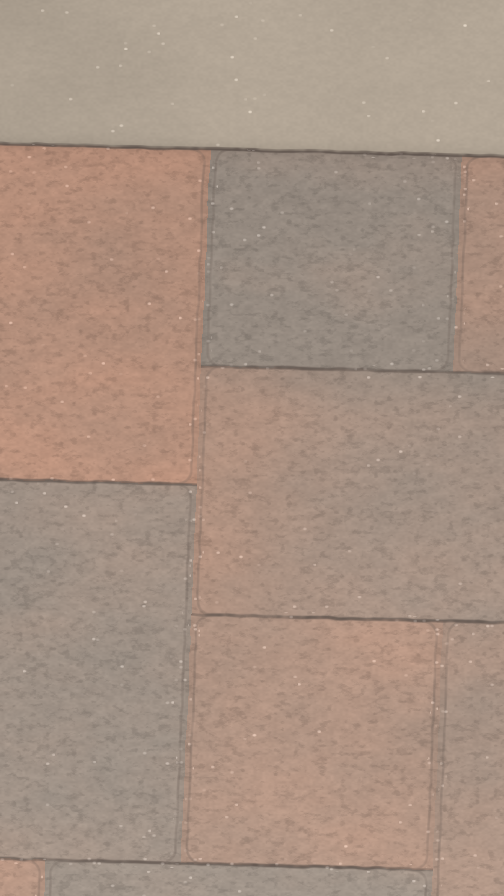
Give the GLSL for this texture, as a Shadertoy shader.

```glsl
// Worn concrete paving: red and grey slabs in staggered columns below a plain kerb.
// A slightly sheared grid gives each point its slab; a rounded box distance draws
// the bevels and joints, and layered value noise adds stains, grain and chips.

#define SHEAR vec2(0.041, -0.025)
#define KERB_Y 0.285
#define BASE_Y 1.704
#define COLUMN_X 0.417
#define SLAB_W 0.5
#define CORNER 0.026
#define GAP vec2(0.0115, 0.002)
#define GRAIN 0.10
#define GREY vec3(0.595, 0.55, 0.51)
#define RED vec3(0.712, 0.563, 0.485)
#define KERB vec3(0.69, 0.64, 0.578)
#define JOINT vec3(0.42, 0.37, 0.34)

struct Slab { vec2 lo, hi; float warmth; };

float hash(vec2 p) {
    vec3 q = fract(vec3(p.xyx) * 0.1031);
    q += dot(q, q.yzx + 33.33);
    return fract((q.x + q.y) * q.z);
}

float noise(vec2 p) {
    vec2 i = floor(p), f = fract(p);
    f = f * f * (3.0 - 2.0 * f);
    return mix(mix(hash(i), hash(i + vec2(1, 0)), f.x),
               mix(hash(i + vec2(0, 1)), hash(i + vec2(1, 1)), f.x), f.y);
}

float fbm(vec2 p) {
    float sum = 0.0, amp = 0.5;
    for (int i = 0; i < 4; i++) {
        sum += amp * noise(p);
        p = p * 2.03 + 17.3;
        amp *= 0.5;
    }
    return sum / 0.9375;
}

float roundBox(vec2 p, vec2 halfSize, float r) {
    vec2 q = abs(p) - halfSize + r;
    return length(max(q, 0.0)) + min(max(q.x, q.y), 0.0) - r;
}

// Soft line of the given half width around distance zero
float line(float d, float halfWidth, float soft) {
    return 1.0 - smoothstep(halfWidth - soft, halfWidth + soft, abs(d));
}

// Bounds and red share of the slab under p (y runs down from the top)
Slab slabAt(vec2 p) {
    float right = COLUMN_X + SLAB_W;
    if (p.y > BASE_Y && p.x < right) {              // long bottom course
        float w = 0.769, c = floor((p.x - right) / w);
        return Slab(vec2(right + c * w, BASE_Y), vec2(right + (c + 1.0) * w, 3.0),
                    c < -1.5 ? 0.7 : 0.0);
    }
    float col = floor((p.x - COLUMN_X) / SLAB_W);
    float pitch = col < 0.0 ? 0.752 : 0.494;
    float row = max(floor((BASE_Y - p.y) / pitch), 0.0);
    vec2 lo = vec2(COLUMN_X + col * SLAB_W, max(BASE_Y - (row + 1.0) * pitch, KERB_Y));
    vec2 hi = vec2(lo.x + SLAB_W, BASE_Y - row * pitch);
    vec3 warm = col < 0.0 ? vec3(0.1, 1.0, 1.0)
              : col < 1.0 ? vec3(0.6, 0.0, 0.0) : vec3(0.42, 0.0, 0.65);
    float warmth = row < 0.5 ? warm.x : row < 1.5 ? warm.y : warm.z;
    if (col > 0.5 && row < 0.5) hi.y = 3.0;
    if (col > -0.5 && row == 1.0) {                 // double slab, red fading to grey
        lo.x = COLUMN_X;
        hi.x = COLUMN_X + 2.0 * SLAB_W;
        warmth = mix(0.68, 0.2, smoothstep(0.42, 0.8, p.x));
    }
    return Slab(lo, hi, warmth);
}

void mainImage(out vec4 fragColor, in vec2 fragCoord) {
    float px = 1.0 / iResolution.x;
    vec2 uv = vec2(fragCoord.x, iResolution.y - fragCoord.y) * px;
    vec2 p = uv + SHEAR * vec2(uv.y - 0.3, uv.x);
    p += 0.003 * (vec2(noise(uv * 40.0), noise(uv * 40.0 + 50.0)) - 0.5);

    // Surface noise, stretched sideways like brushed concrete
    float stain = fbm(uv * vec2(4.0, 7.0)) - 0.5;
    float grain = fbm(uv * vec2(55.0, 105.0)) - 0.5;
    float fine = noise(uv * vec2(170.0, 230.0)) - 0.5;
    float pits = smoothstep(0.5, 0.8, fbm(uv * vec2(75.0, 125.0) + 9.0));

    // Slab face
    Slab s = slabAt(p);
    vec3 face = mix(GREY, RED, clamp(s.warmth + 0.5 * stain, 0.0, 1.1));
    face *= 0.96 + 0.06 * uv.y + 0.08 * stain;
    face *= 1.0 + GRAIN * (grain + fine * 0.5) - 0.085 * pits;

    // Faint broken bevel outlines: two neighbours form a double line
    vec2 mid = 0.5 * (s.lo + s.hi);
    float d = roundBox(p - mid, 0.5 * (s.hi - s.lo) - GAP, CORNER);
    float wear = 0.35 + 0.6 * noise(uv * 18.0) + 0.6 * noise(uv * 85.0);
    float soft = max(0.0018, 0.6 * px);
    face = mix(face, face * 0.965, smoothstep(-px, px, d));
    face = mix(face, JOINT, 0.27 * wear * line(d, 0.0024, soft));

    // Thin dark level joints
    float level = min(abs(p.y - s.lo.y), abs(p.y - s.hi.y));
    face = mix(face, JOINT * 0.9, min(0.62 * wear, 0.85) * line(level, 0.0027, soft));

    // Smooth kerb and the grimy seam below it
    vec3 kerb = KERB * (0.99 + 0.07 * stain + 0.04 * grain + 0.03 * fine);
    kerb *= 0.975 + 0.04 * smoothstep(0.0, 0.5, uv.x);
    float seam = p.y - KERB_Y;
    vec3 col = mix(kerb, face, smoothstep(-px, px, seam));
    col *= 1.0 - 0.10 * exp(-abs(seam) / 0.012);
    col = mix(col, JOINT * 0.9, min(0.62 * wear, 0.85) * line(seam, 0.0035, soft));

    // Small pale chips of varied strength, denser along the bevels
    vec2 grid = uv * 110.0, cell = floor(grid);
    vec2 centre = 0.25 + 0.5 * vec2(hash(cell + 3.0), hash(cell + 8.0));
    float chip = 1.0 - smoothstep(0.1, 0.5, length((fract(grid) - centre) * vec2(0.8, 1.1)));
    float density = 0.012 + 0.11 * step(abs(d), 0.008) * step(0.0, seam);
    col += 0.17 * hash(cell + 40.0) * chip * step(hash(cell + 21.0), density);

    fragColor = vec4(clamp(col, 0.0, 1.0), 1.0);
}
```
